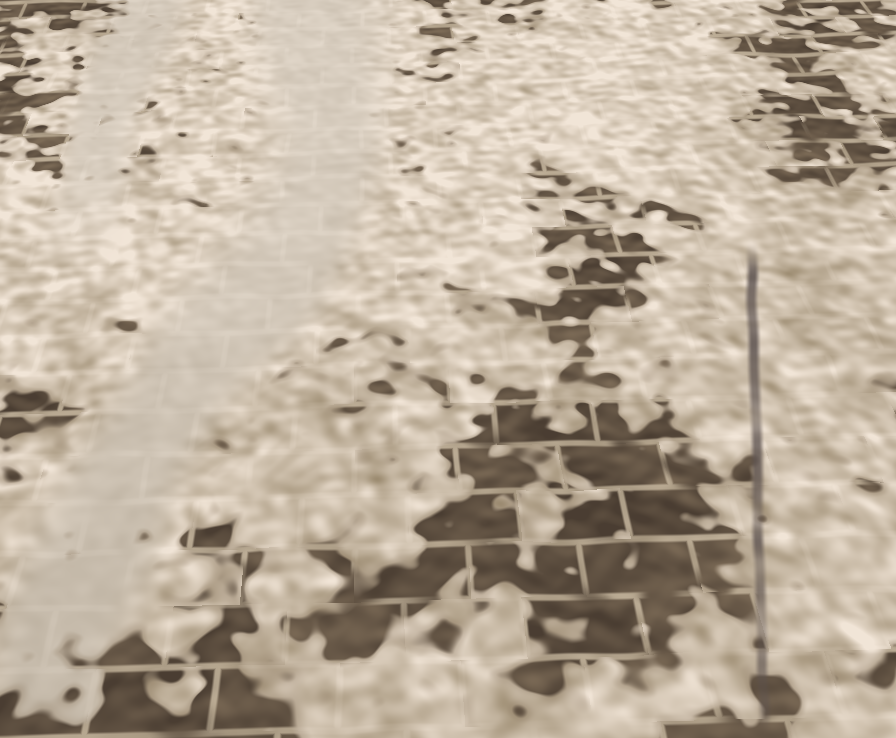
Give the GLSL for this texture, as a WebGL 2 fragment shader.

```glsl
#version 300 es
precision highp float;
// Trodden snow over brick paving, seen at a slant in warm light.
// A perspective grid gives the bricks; layered value noise decides where
// the snow has worn through, and a second set of noise shades the snow.

uniform vec2 u_resolution;
out vec4 fragColor;

const float HORIZON = 1.9;          // height of the vanishing line
const float CENTRE_X = 0.5;         // x of the vanishing point
const vec2 BRICK_RATE = vec2(11.0, 38.0);
const float JOINT_WIDTH = 0.0058;   // half width at the lower edge
const float WEAR_LEVEL = 0.185;     // higher leaves more snow
const float WEAR_SOFTNESS = 0.05;
const vec3 BRICK_DARK = vec3(0.29, 0.24, 0.195);
const vec3 BRICK_PALE = vec3(0.46, 0.395, 0.32);
const vec3 JOINT_SNOW = vec3(0.74, 0.68, 0.585);
const vec3 THIN_SNOW = vec3(0.58, 0.51, 0.42);
const vec3 SNOW_SHADE = vec3(0.71, 0.65, 0.56);
const vec3 SNOW_LIGHT = vec3(0.91, 0.86, 0.80);
const vec3 PATH_SNOW = vec3(0.80, 0.765, 0.715);
const vec3 POLE_COLOR = vec3(0.36, 0.32, 0.31);
const mat2 TURN = mat2(0.8, 0.6, -0.6, 0.8);

float hash(vec2 cell) {
    uvec2 q = uvec2(ivec2(cell)) * uvec2(1597334677u, 3812015801u);
    uint n = (q.x ^ q.y) * 1597334677u;
    n = (n ^ (n >> 15)) * 2246822519u;
    n ^= n >> 13;
    return float(n >> 8) / 16777216.0;
}

// Value noise centred on zero
float noise(vec2 p) {
    vec2 i = floor(p), f = fract(p);
    f = f * f * (3.0 - 2.0 * f);
    float low = mix(hash(i), hash(i + vec2(1, 0)), f.x);
    float high = mix(hash(i + vec2(0, 1)), hash(i + vec2(1, 1)), f.x);
    return mix(low, high, f.y) - 0.5;
}

float noise2(vec2 p) {
    return 0.65 * noise(p) + 0.35 * noise(TURN * p * 2.1 + 17.3);
}

// Soft stripe around a given x
float stripe(float x, float centre, float halfWidth) {
    return 1.0 - smoothstep(0.35 * halfWidth, 1.3 * halfWidth, abs(x - centre));
}

void main() {
    vec2 p = gl_FragCoord.xy / u_resolution.y;
    float pixel = 1.0 / u_resolution.y;

    // Perspective ground, gently warped so that the courses wander
    vec2 warped = p + 0.005 * vec2(noise(p * 13.0), noise(p * 13.0 + 40.0));
    float drop = HORIZON - warped.y + 0.025 * warped.x;
    vec2 ground = vec2(warped.x - CENTRE_X, 1.0) * BRICK_RATE / drop;
    vec2 grain = TURN * (ground * vec2(1.6, 1.0));

    // Running bond with uneven offsets
    float course = floor(ground.y);
    float along = ground.x + 0.5 * mod(course, 2.0) + 0.25 * hash(vec2(course, 7.0));
    vec2 brick = vec2(floor(along), course);
    vec2 brickSize = vec2(drop / BRICK_RATE.x, drop * drop / BRICK_RATE.y);
    vec2 edge = (0.5 - abs(fract(vec2(along, ground.y)) - 0.5)) * brickSize;
    float jointHalf = JOINT_WIDTH * drop / HORIZON;
    float joint = 1.0 - smoothstep(0.4 * jointHalf, jointHalf + pixel, min(edge.x, edge.y));
    joint *= smoothstep(-0.4, -0.05, noise(grain * 1.7 + 90.0));

    // Smooth trodden path and its narrower branch
    float sway = 0.07 * noise(p * 5.0 + 60.0);
    float mainPath = stripe(p.x + sway, 0.05 + 0.38 * smoothstep(0.05, 0.85, p.y), 0.09);
    float branch = stripe(p.x + sway, 0.02 + 0.16 * p.y, 0.065) * smoothstep(0.62, 0.8, p.y);
    float path = max(mainPath, branch);

    // Wear: broad patches, ragged lumps, crumbs and a bias per brick
    float lumps = noise2(grain * 1.4 + 5.0);
    float crumbs = noise(grain * 3.3 + 31.0);
    float wear = 1.5 * noise2(p * vec2(3.6, 4.6) + 11.0);
    wear += 0.85 * lumps + 0.48 * crumbs + 0.2 * (hash(brick) - 0.5);
    wear -= 0.32 * path;
    float bare = smoothstep(WEAR_LEVEL - WEAR_SOFTNESS, WEAR_LEVEL + WEAR_SOFTNESS, wear);
    float thin = smoothstep(WEAR_LEVEL - 0.18, WEAR_LEVEL, wear);

    // Snow: broad light, smears and small lit lumps
    vec2 fleck = grain * 4.2 + 70.0;
    float relief = noise(fleck) - noise(fleck + vec2(0.35, -0.45));
    float texture_ = 0.9 * noise2(grain * vec2(1.3, 2.1) + 52.0)
                   + 0.75 * noise(TURN * grain * vec2(2.4, 4.6) + 23.0) + 0.7 * relief;
    float light = 0.64 + 0.8 * noise2(p * 2.7 + 83.0) + 0.16 * (p.y - 0.5);
    light += texture_ * (1.0 - 0.65 * path) + 0.15 * joint;
    vec3 snow = mix(SNOW_SHADE, SNOW_LIGHT, clamp(light, -0.5, 1.18));
    snow = mix(snow, PATH_SNOW + 0.09 * (light - 0.6), 0.6 * path);
    snow = mix(snow, THIN_SNOW, 0.42 * thin);

    // Bare brick with snow packed in the joints
    float tone = 0.42 + 0.5 * (hash(brick + 200.0) - 0.5) + 1.0 * lumps + 0.7 * relief;
    vec3 stone = mix(BRICK_DARK, BRICK_PALE, clamp(tone, 0.0, 1.15));
    stone = mix(stone, JOINT_SNOW + 0.12 * crumbs, 0.85 * joint);
    vec3 color = mix(snow, stone, bare);

    // Thin blurred pole with a mottled core
    float offset = abs(p.x - 1.036 + 0.028 * p.y + 0.004 * noise(vec2(p.y * 22.0, 3.0)));
    float mottled = 0.62 + 0.55 * noise(vec2(p.y * 30.0, 9.0));
    float pole = 1.0 - smoothstep(0.002, 0.011, offset);
    pole *= mottled * (1.0 - smoothstep(0.62, 0.68, p.y)) * smoothstep(0.0, 0.08, p.y);
    color = mix(color, POLE_COLOR, clamp(pole, 0.0, 1.0));

    fragColor = vec4(color, 1.0);
}
```
